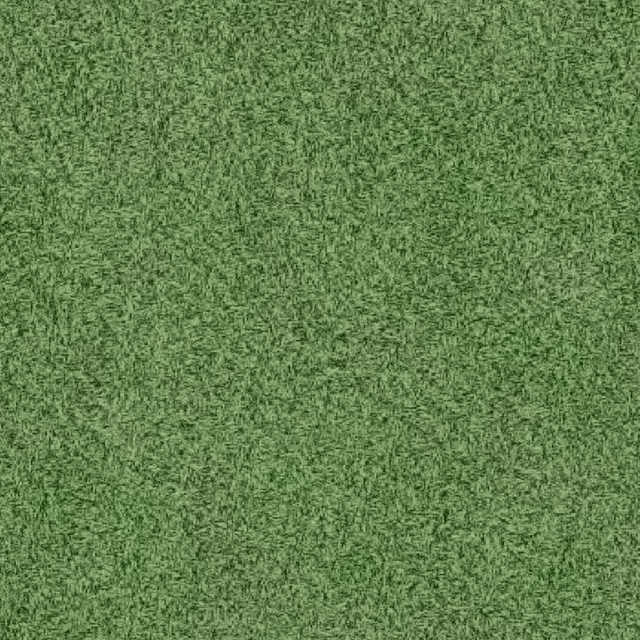
A three.js fragment shader for this texture:

```glsl
varying vec2 vUv;

// Palette ends and tone distribution
const vec3 DARK_BLADE = vec3(0.18, 0.30, 0.10);
const vec3 LIGHT_BLADE = vec3(0.55, 0.67, 0.455);
const vec3 HUE_DRIFT = vec3(0.05, 0.0, 0.03);
const float MEAN_TONE = 0.59;
const float SHADOW_SKEW = 0.25;

// Cells across the canvas
const vec2 UPRIGHT_CELLS = vec2(350.0, 160.0);
const vec2 FLAT_CELLS = vec2(165.0, 350.0);
const float GRAIN_CELLS = 430.0;
const float WEAVE_CELLS = 75.0;
const float PATCH_CELLS = 9.0;

// Contrast of each layer
const float STRAND_CONTRAST = 1.1;
const float GRAIN_CONTRAST = 0.75;
const float PATCH_CONTRAST = 0.16;

float hash(vec2 p) {
  return fract(sin(dot(p, vec2(12.9898, 78.233))) * 43758.5453);
}

float valueNoise(vec2 p) {
  vec2 cell = floor(p);
  vec2 f = fract(p);
  f = f * f * (3.0 - 2.0 * f);
  float low = mix(hash(cell), hash(cell + vec2(1.0, 0.0)), f.x);
  float high = mix(hash(cell + vec2(0.0, 1.0)), hash(cell + vec2(1.0, 1.0)), f.x);
  return mix(low, high, f.y);
}

// Broad, soft variation of the lawn
float patches(vec2 p) {
  float sum = 0.0;
  float weight = 0.5;
  for (int i = 0; i < 3; i++) {
    sum += weight * valueNoise(p);
    p = p * 2.1 + vec2(17.3, 9.1);
    weight *= 0.5;
  }
  return sum / 0.875;
}

// Short upright and flat dashes, chosen by small weave regions
float strands(vec2 uv) {
  float upright = valueNoise(uv * UPRIGHT_CELLS + 3.7);
  float flatLying = valueNoise(uv * FLAT_CELLS + 51.2);
  float choice = smoothstep(0.35, 0.65, valueNoise(uv * WEAVE_CELLS + 23.0));
  return mix(upright, flatLying, choice);
}

void main() {
  float grain = valueNoise(vUv * GRAIN_CELLS + 7.9);
  float shade = patches(vUv * PATCH_CELLS);
  float hue = patches(vUv * PATCH_CELLS + 40.0);

  // Combine the layers, with a longer tail toward the shadows
  float relief = STRAND_CONTRAST * (strands(vUv) - 0.5)
               + GRAIN_CONTRAST * (grain - 0.5)
               + PATCH_CONTRAST * (shade - 0.5);
  float tone = MEAN_TONE + relief - SHADOW_SKEW * relief * relief;

  vec3 color = mix(DARK_BLADE, LIGHT_BLADE, clamp(tone, -0.25, 1.2));
  color += HUE_DRIFT * (hue - 0.5);
  gl_FragColor = vec4(clamp(color, 0.0, 1.0), 1.0);
}
```
